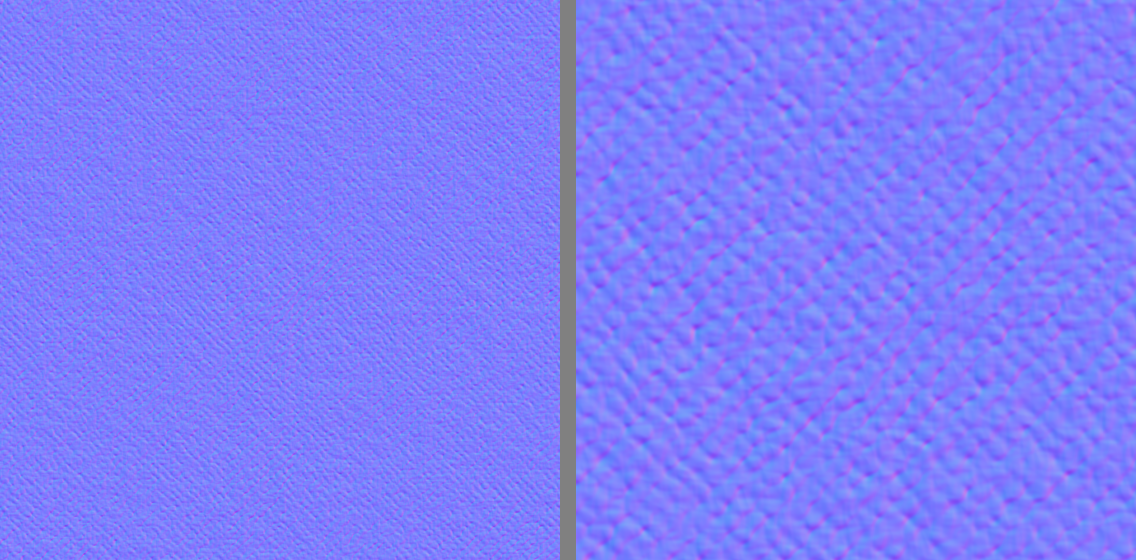
Left, the full canvas; right, a detail of the centre.
Give the GLSL for this texture map, as a three.js fragment shader.

```glsl
// Tangent-space normal map of a fine, uneven plain-woven canvas
#define THREADS 120.0      // threads across the canvas
#define PIT_DEPTH 0.088    // depth of the pits between crossings, in threads
#define LEAN vec2(0.14, -0.13) // crossings lean to the lower right
#define RIB_HEIGHT vec2(0.012, 0.012)
#define GRAIN_HEIGHT 0.066 // fibre irregularity
#define DASH_HEIGHT vec2(0.034, 0.030) // thin upright and level creases
#define LUMP_HEIGHT 0.10   // uneven yarn over several threads
#define SWELL_HEIGHT 0.10  // slow unevenness of the whole cloth
#define WANDER 0.42        // sideways drift of single threads
#define TWILL 0.53         // mean share of the rising diagonal
#define SAMPLE_STEP 0.11   // half width of the slope filter
#define FLAT_TINT vec2(0.497, 0.494)

const float PI = 3.14159265;

varying vec2 vUv;

vec2 hashGradient(vec2 cell) {
  vec3 h = fract(cell.xyx * vec3(0.1031, 0.1030, 0.0973));
  h += dot(h, h.yzx + 33.33);
  float angle = 2.0 * PI * fract((h.x + h.y) * h.z);
  return vec2(cos(angle), sin(angle));
}

float gradientNoise(vec2 p) {
  vec2 cell = floor(p);
  vec2 f = p - cell;
  vec2 u = f * f * f * (f * (f * 6.0 - 15.0) + 10.0);
  vec2 e = vec2(1.0, 0.0);
  float a = dot(hashGradient(cell), f);
  float b = dot(hashGradient(cell + e.xy), f - e.xy);
  float c = dot(hashGradient(cell + e.yx), f - e.yx);
  float d = dot(hashGradient(cell + e.xx), f - e.xx);
  return mix(mix(a, b, u.x), mix(c, d, u.x), u.y);
}

// Checkered crossings as two diagonal waves
float crossings(vec2 q, float share) {
  return mix(cos(PI * (q.x + q.y)), cos(PI * (q.x - q.y)), share);
}

// Absolute value with a slightly rounded crease
vec2 softAbs(vec2 v) {
  return sqrt(v * v + 0.004);
}

// Cloth height at p, both in thread widths
float clothHeight(vec2 p) {
  // Let the threads drift, singly and in broad waves
  vec2 q = p + WANDER * vec2(gradientNoise(p * vec2(0.70, 0.35) + 17.3),
                             gradientNoise(p * vec2(0.35, 0.70) + 71.9));
  q += 0.6 * vec2(gradientNoise(p * 0.06 + 5.7),
                  gradientNoise(p * 0.06 + 43.1));

  // Weave, pushed sideways by its own height to steepen one flank
  float share = clamp(TWILL + 0.25 * gradientNoise(p * 0.06 + 29.4), 0.45, 0.68);
  float weave = crossings(q - LEAN * crossings(q, share), share);
  float pit = 0.5 - 0.5 * weave;
  float tension = 1.0 + 1.5 * gradientNoise(p * 0.46 + 88.2)
                      + 0.4 * gradientNoise(p * 0.035 + 61.6);

  // Rounded threads with creases between them, and short stray creases
  vec2 pull = 1.0 + 1.5 * vec2(gradientNoise(p * vec2(0.5, 0.14) + 13.8),
                               gradientNoise(p * vec2(0.14, 0.5) + 54.2));
  float ribs = dot(RIB_HEIGHT * pull, softAbs(cos(PI * q)));
  vec2 stray = vec2(gradientNoise(p * vec2(1.4, 0.65) + 23.6),
                    gradientNoise(p * vec2(0.65, 1.4) + 97.4));
  float dashes = dot(DASH_HEIGHT, stray - softAbs(stray));

  // Fibres, yarn lumps and slow swell
  float grain = GRAIN_HEIGHT * gradientNoise(p * vec2(0.95, 1.1) + 37.7);
  float lumps = LUMP_HEIGHT * gradientNoise(p * vec2(0.33, 0.36) + 81.5);
  float swell = SWELL_HEIGHT * gradientNoise(p * 0.09 + 11.2);
  return ribs + dashes + grain + lumps + swell - PIT_DEPTH * tension * pit * pit;
}

void main() {
  vec2 p = vUv * THREADS;
  vec2 e = vec2(SAMPLE_STEP, 0.0);

  // Central differences give the slope, which becomes the normal
  vec2 slope = vec2(clothHeight(p + e.xy) - clothHeight(p - e.xy),
                    clothHeight(p + e.yx) - clothHeight(p - e.yx));
  vec3 normal = normalize(vec3(-slope / (2.0 * SAMPLE_STEP), 1.0));
  vec3 color = vec3(FLAT_TINT + 0.5 * normal.xy, 0.495 + 0.5 * normal.z);
  gl_FragColor = vec4(color, 1.0);
}
```
